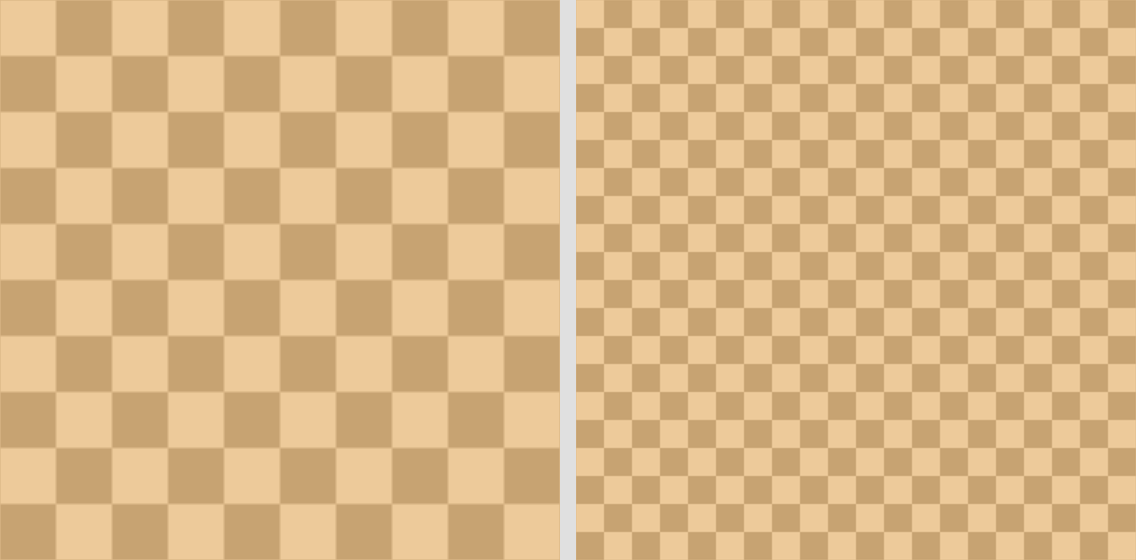
Left, the tile; right, the same tile 2 across and 2 down.
Reproduce this pattern procedurally as a WebGL 1 fragment shader.

```glsl
precision highp float;
// Draws a plain two-tone tan checkerboard with slightly soft edges.

uniform vec2 u_resolution;

const float CHECKS = 10.0;         // squares across and down; even, so it tiles
const float EDGE_SOFTNESS = 0.024; // half width of the blend, in squares
const vec3 LIGHT_TAN = vec3(0.929, 0.792, 0.602);
const vec3 DARK_TAN = vec3(0.782, 0.640, 0.449);

// Square wave of period 2 with soft steps: +1 on even squares, -1 on odd ones.
vec2 softSquareWave(vec2 p, vec2 halfWidth) {
  vec2 side = 1.0 - 2.0 * mod(floor(p), 2.0);
  vec2 edgeDistance = 0.5 - abs(fract(p) - 0.5);
  return side * clamp(edgeDistance / halfWidth, 0.0, 1.0);
}

void main() {
  vec2 p = gl_FragCoord.xy / u_resolution * CHECKS;

  // Never blend over less than one pixel.
  vec2 halfWidth = max(vec2(EDGE_SOFTNESS), 0.5 * CHECKS / u_resolution);

  // The product of both waves is +1 on dark squares and -1 on light ones.
  vec2 wave = softSquareWave(p, halfWidth);
  float lightness = 0.5 - 0.5 * wave.x * wave.y;

  gl_FragColor = vec4(mix(DARK_TAN, LIGHT_TAN, lightness), 1.0);
}
```
